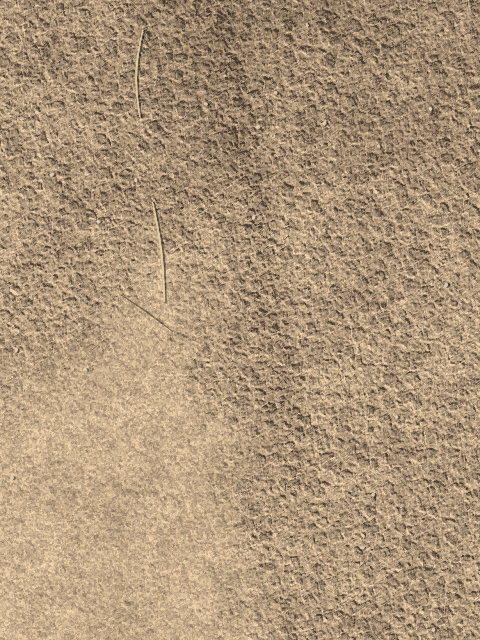
Reproduce this texture procedurally as a Shadertoy shader.

```glsl
// Sun-baked dirt: chipped stony ground with a drift of smooth sand, straws and pebbles.

const vec3 SHADE_BROWN = vec3(0.45, 0.375, 0.30);
const vec3 SUNLIT_SAND = vec3(0.90, 0.785, 0.635);
const vec3 STRAW_COLOR = vec3(0.90, 0.82, 0.64);
const vec3 PEBBLE_COLOR = vec3(0.93, 0.86, 0.75);
const vec2 UPHILL = vec2(0.5, 0.86);
const vec2 LITTER_SHADOW = vec2(0.004, -0.001);

vec2 hash2(vec2 cell) {
    vec3 q = fract(cell.xyx * vec3(0.1031, 0.1030, 0.0973));
    q += dot(q, q.yzx + 33.33);
    return fract((q.xx + q.yz) * q.zy);
}

// Distance to the nearest scattered point, and a random id of that point.
vec2 cellular(vec2 p) {
    vec2 base = floor(p);
    vec2 nearest = vec2(9.0, 0.0);
    for (int y = -1; y <= 1; y++) {
        for (int x = -1; x <= 1; x++) {
            vec2 cell = base + vec2(x, y);
            float d = length(cell + hash2(cell) - p);
            if (d < nearest.x) nearest = vec2(d, hash2(cell + 71.0).x);
        }
    }
    return nearest;
}

// Layered sines, each turned and bent by the last; roughly -1 to 1.
float sines(vec2 p) {
    float sum = 0.0, amp = 0.5;
    for (int i = 0; i < 4; i++) {
        p = mat2(0.8, 0.6, -0.6, 0.8) * p * 1.7 + 3.1;
        sum += amp * sin(p.x + 1.5 * sin(p.y + sum));
        amp *= 0.6;
    }
    return sum;
}

// Rounded chip of random radius in each cell: 0 on its face, 1 on the sand around it.
float chip(vec2 p) {
    vec2 c = cellular(p);
    return smoothstep(-0.02, 0.16, c.x - mix(0.0, 0.52, c.y));
}

float groundHeight(vec2 p) {
    vec2 bend = vec2(sines(p * 70.0), sines(p.yx * 70.0 + 9.0));
    vec2 w = p + 0.0035 * bend;
    return 0.45 * chip(w * 38.0) + 0.33 * chip(w * 72.0 + 17.0) + 0.22 * chip(w * 135.0 + 43.0);
}

// Coverage of the sand drift that widens towards the lower left.
float sandDrift(vec2 p) {
    vec2 q = p + 0.05 * vec2(sines(p * 7.0), sines(p * 6.0 + 4.0));
    float right = 1.0 - smoothstep(-0.10, 0.10, q.x - mix(0.55, 0.37, q.y / 0.85));
    float top = 1.0 - smoothstep(-0.15, 0.18, q.y - 0.5 - 0.8 * q.x);
    return right * top * (1.0 - smoothstep(0.65, 1.0, q.y));
}

// Thin tapered stalk from a to b, bowed sideways.
float stalk(vec2 p, vec2 a, vec2 b, float bow, float width) {
    vec2 ab = b - a;
    float h = clamp(dot(p - a, ab) / dot(ab, ab), 0.0, 1.0);
    vec2 side = normalize(vec2(-ab.y, ab.x));
    float d = length(p - a - ab * h - side * bow * sin(3.1416 * h));
    float w = width * mix(0.5, 1.0, sin(3.1416 * h));
    return 1.0 - smoothstep(w * 0.5, w * 1.5, d);
}

float straws(vec2 p) {
    float lower = stalk(p, vec2(0.318, 0.911), vec2(0.342, 0.705), 0.006, 0.0024);
    float upper = stalk(p, vec2(0.297, 1.270), vec2(0.291, 1.090), -0.010, 0.0022);
    return max(lower, upper);
}

// Sparse pale pebbles, about one cell in ten.
float pebbles(vec2 p) {
    vec2 c = cellular(p * 13.0 + 5.0 + 0.03 * sines(p * 90.0));
    return step(0.9, c.y) * (1.0 - smoothstep(0.035, 0.07, c.x));
}

void mainImage(out vec4 fragColor, in vec2 fragCoord) {
    vec2 p = fragCoord / iResolution.x;
    float sand = sandDrift(p);
    float rough = mix(1.0, 0.32, sand);

    // Dark worn seam running down the stony side
    float seamX = 0.67 - 0.16 * p.y + 0.012 * sines(p * 12.0);
    float seam = exp(-pow((p.x - seamX) / 0.035, 2.0)) * smoothstep(0.2, 0.5, p.y);

    // Broad tones
    float tone = mix(0.54, 0.74, sand);
    tone -= 0.20 * smoothstep(0.7, 1.3, p.y) * smoothstep(-0.1, 0.45, p.x);
    tone += 0.08 * sines(p * 8.0) + 0.07 * sines(p * 26.0);
    tone -= 0.12 * seam;

    // Dull chip faces, dark crescents and sunlit edges
    float height = groundHeight(p);
    float slope = groundHeight(p + UPHILL * 0.0045) - height;
    tone += rough * 0.35 * (height - 0.6);
    tone -= rough * (0.95 + 0.4 * seam) * max(slope, 0.0);
    tone += rough * 0.50 * max(-slope, 0.0);

    // Grains
    tone += 0.40 * (cellular(p * 270.0).y - 0.5);
    tone += 0.24 * (cellular(p * 150.0 + 31.0).y - 0.5);

    vec3 color = mix(SHADE_BROWN, SUNLIT_SAND, clamp(tone, -0.35, 1.12));
    float face = (1.0 - height) * rough;
    color = mix(color, vec3(dot(color, vec3(0.333))), 0.08 * face);

    // Litter with its shadows
    vec2 caster = p - LITTER_SHADOW;
    color *= 1.0 - 0.45 * max(straws(caster), pebbles(caster));
    color *= 1.0 - 0.4 * stalk(p, vec2(0.252, 0.719), vec2(0.36, 0.642), 0.002, 0.0018);
    color = mix(color, STRAW_COLOR, 0.9 * straws(p));
    color = mix(color, PEBBLE_COLOR, 0.85 * pebbles(p));
    fragColor = vec4(color, 1.0);
}
```
